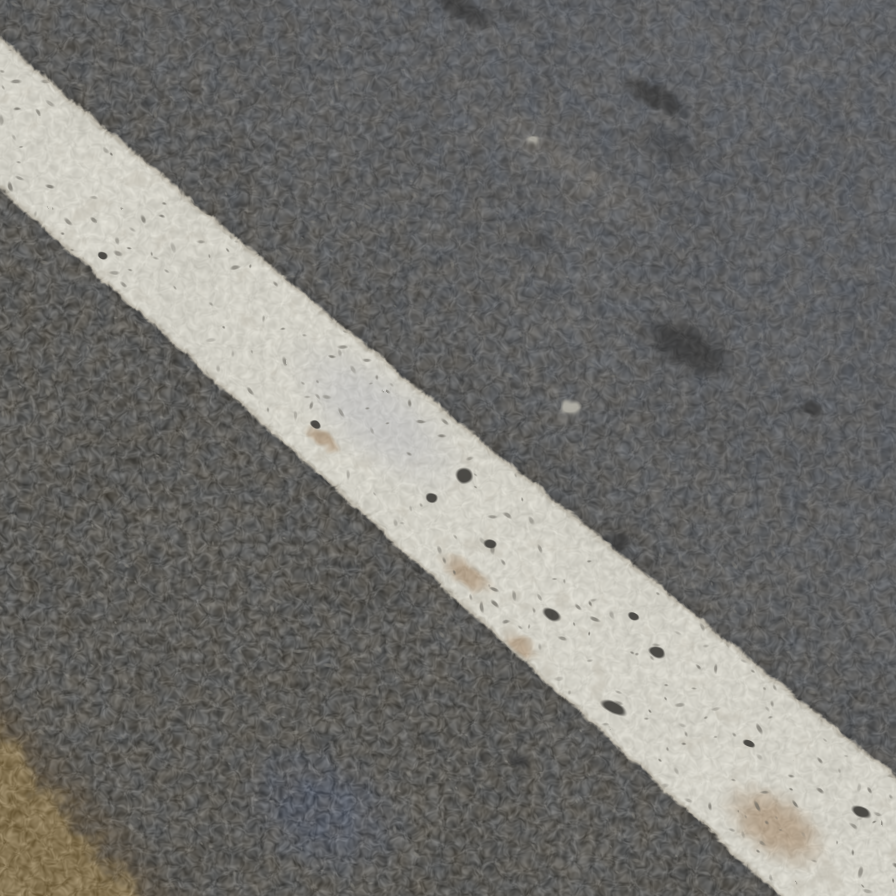
This texture is drawn by a Shadertoy shader. Its source:

```glsl
const vec3 ASPHALT_WARM = vec3(0.362, 0.357, 0.342);
const vec3 ASPHALT_COOL = vec3(0.376, 0.382, 0.392);
const vec3 PAINT = vec3(0.825, 0.818, 0.780);
const vec3 PAINT_WORN = vec3(0.71, 0.69, 0.64);
const vec3 HOLE = vec3(0.25, 0.245, 0.23);
const vec3 OIL = vec3(0.235, 0.235, 0.235);
const vec3 OCHRE = vec3(0.535, 0.465, 0.325);
const vec3 RUST = vec3(0.64, 0.54, 0.43);
const vec3 DUST = vec3(0.73, 0.72, 0.68);
const float GRAIN_SCALE = 125.0;
const float GRAIN_CONTRAST = 0.15;
const float SPOT_ANGLE = -0.45;

// Spots: centre, then half-axes along and across SPOT_ANGLE
const vec4 OIL_SPOTS[9] = vec4[9](
    vec4(0.768, 0.612, 0.046, 0.021), vec4(0.732, 0.892, 0.034, 0.012),
    vec4(0.749, 0.837, 0.030, 0.017), vec4(0.517, 0.990, 0.033, 0.011),
    vec4(0.573, 0.984, 0.020, 0.008), vec4(0.905, 0.544, 0.010, 0.007),
    vec4(0.602, 0.729, 0.014, 0.009), vec4(0.579, 0.151, 0.010, 0.008),
    vec4(0.692, 0.395, 0.012, 0.008));
const vec4 PAINT_HOLES[11] = vec4[11](
    vec4(0.518, 0.469, 0.0085, 0.0080), vec4(0.482, 0.444, 0.0065, 0.0050),
    vec4(0.547, 0.393, 0.0065, 0.0045), vec4(0.616, 0.314, 0.0100, 0.0060),
    vec4(0.733, 0.272, 0.0085, 0.0055), vec4(0.685, 0.210, 0.0140, 0.0060),
    vec4(0.961, 0.094, 0.0110, 0.0055), vec4(0.352, 0.526, 0.0060, 0.0040),
    vec4(0.115, 0.715, 0.0055, 0.0040), vec4(0.707, 0.312, 0.0060, 0.0040),
    vec4(0.836, 0.170, 0.0070, 0.0035));
const vec4 RUST_SPOTS[4] = vec4[4](
    vec4(0.521, 0.359, 0.026, 0.011), vec4(0.579, 0.277, 0.017, 0.011),
    vec4(0.360, 0.510, 0.018, 0.007), vec4(0.866, 0.078, 0.048, 0.027));

vec2 hash2(vec2 p) {
    vec3 q = fract(p.xyx * vec3(0.1031, 0.1030, 0.0973));
    q += dot(q, q.yzx + 33.33);
    return fract((q.xx + q.yz) * q.zy);
}

float cornerDot(vec2 cell, vec2 offset) {
    float a = 6.2832 * hash2(cell).x;
    return dot(vec2(cos(a), sin(a)), offset);
}

float gradientNoise(vec2 p) {
    vec2 i = floor(p), f = fract(p), e = vec2(1, 0);
    vec2 w = f * f * f * (f * (f * 6.0 - 15.0) + 10.0);
    return mix(mix(cornerDot(i, f), cornerDot(i + e, f - e), w.x),
               mix(cornerDot(i + e.yx, f - e.yx), cornerDot(i + 1.0, f - 1.0), w.x), w.y);
}

float fbm(vec2 p) {
    float sum = 0.0, amp = 1.0;
    for (int i = 0; i < 4; i++) {
        sum += amp * gradientNoise(p);
        p = mat2(1.6, 1.2, -1.2, 1.6) * p + 7.3;
        amp *= 0.5;
    }
    return sum;
}

float ellipse(vec2 p, vec2 radii, float angle, float soft) {
    vec2 axis = vec2(cos(angle), sin(angle));
    vec2 q = vec2(dot(p, axis), dot(p, vec2(-axis.y, axis.x))) / radii;
    return 1.0 - smoothstep(1.0 - soft, 1.0 + soft, length(q));
}

// Random elongated chips, one candidate per cell
float flecks(vec2 p, float cells, float density, float px) {
    float mask = 0.0;
    vec2 g = p * cells, base = floor(g);
    for (int y = -1; y <= 1; y++)
    for (int x = -1; x <= 1; x++) {
        vec2 cell = base + vec2(x, y);
        vec2 r = hash2(cell + 19.7), s = hash2(cell + 71.3);
        vec2 radii = mix(vec2(0.10, 0.06), vec2(0.30, 0.13), s.x * s.x);
        float soft = clamp(px * cells / radii.y, 0.3, 0.9);
        float chip = ellipse(g - cell - r, radii, -0.7 + 1.8 * (s.y - 0.5), soft);
        mask = max(mask, chip * step(hash2(cell + 43.1).x, density) * (0.4 + 0.6 * r.y));
    }
    return mask;
}

void mainImage(out vec4 fragColor, in vec2 fragCoord) {
    float px = 1.0 / iResolution.y;
    vec2 p = fragCoord * px;
    float broad = fbm(p * 7.0), medium = fbm(p * 32.0);
    vec2 warp = vec2(gradientNoise(p * 75.0), gradientNoise(p * 75.0 + 31.0));
    vec2 rough = p + 0.006 * warp;
    float grain = gradientNoise(rough * GRAIN_SCALE) + 0.65 * gradientNoise(rough * GRAIN_SCALE * 2.0 + 9.0);

    // Asphalt, cooler and smoother toward the upper right
    float far = smoothstep(0.5, 1.75, p.x + p.y);
    vec3 col = mix(ASPHALT_WARM, ASPHALT_COOL, far);
    col += 0.018 * broad + 0.025 * medium + GRAIN_CONTRAST * mix(1.05, 0.65, far) * grain;
    col += vec3(0.020, 0.004, -0.020) * gradientNoise(p * 48.0 + 13.0);
    col = mix(col, vec3(0.57, 0.56, 0.53), flecks(p, 65.0, 0.22, px) * mix(0.55, 0.3, far));

    // Stains on the asphalt
    for (int i = 0; i < OIL_SPOTS.length(); i++) {
        vec4 s = OIL_SPOTS[i];
        float strength = (i == 2 || i == 4 || i == 6) ? 0.4 : 0.8;
        col = mix(col, OIL + 0.04 * grain, strength * ellipse(rough - s.xy, s.zw, SPOT_ANGLE, 0.5));
    }
    col += vec3(-0.015, 0.005, 0.05) * ellipse(rough - vec2(0.36, 0.095), vec2(0.07, 0.05), SPOT_ANGLE, 0.7);
    col += vec3(0.045, 0.035, 0.02) * ellipse(rough - vec2(0.64, 0.81), vec2(0.10, 0.018), -0.6, 0.8);
    col = mix(col, DUST, 0.85 * ellipse(rough - vec2(0.637, 0.544), vec2(0.010, 0.008), 0.0, 0.4));
    col = mix(col, DUST, 0.75 * ellipse(rough - vec2(0.595, 0.844), vec2(0.007, 0.005), 0.0, 0.5));

    // Ochre corner with a brown rim
    float corner = 0.205 - p.y - 1.2 * p.x + 0.035 * medium;
    col = mix(col, vec3(0.37, 0.33, 0.27) + 0.12 * grain, 0.75 * smoothstep(-0.06, 0.015, corner));
    col = mix(col, OCHRE + 0.15 * grain + 0.07 * medium, 0.85 * smoothstep(-0.005, 0.05, corner));

    // Tapering painted stripe
    float upper = 0.958 - 0.85 * p.x + 0.026 * p.x * p.x;
    float lower = 0.789 - 0.89 * p.x - 0.02 * p.x * p.x;
    float inside = 0.76 * min(upper - p.y, p.y - lower) + 0.004 * medium + 0.0015 * grain;
    vec3 paint = PAINT + 0.025 * broad + 0.03 * medium + 0.07 * grain;
    paint = mix(paint, PAINT_WORN, 0.45 * smoothstep(0.15, 0.75, medium + 0.4 * broad));
    paint = mix(paint, vec3(0.75, 0.75, 0.75) + 0.05 * grain,
                0.7 * ellipse(rough - vec2(0.42, 0.535), vec2(0.085, 0.035), -0.7, 0.7));
    for (int i = 0; i < RUST_SPOTS.length(); i++) {
        vec4 s = RUST_SPOTS[i];
        paint = mix(paint, RUST + 0.07 * grain, 0.65 * ellipse(rough - s.xy, s.zw, SPOT_ANGLE - 0.15, 0.6));
    }
    float wear = 0.25 + 0.25 * clamp(broad + 0.3, 0.0, 1.0);
    paint = mix(paint, vec3(0.42, 0.41, 0.38), 0.75 * flecks(p + 0.002 * warp, 58.0, wear, px));
    for (int i = 0; i < PAINT_HOLES.length(); i++) {
        vec4 s = PAINT_HOLES[i];
        paint = mix(paint, HOLE, 0.92 * ellipse(p + 0.0015 * warp - s.xy, s.zw, SPOT_ANGLE, 0.25));
    }
    paint = mix(PAINT_WORN + 0.06 * grain, paint, smoothstep(0.0, 0.007, inside));
    col *= 1.0 - 0.12 * smoothstep(-0.012, 0.0, inside);
    col = mix(col, paint, smoothstep(-0.001 - px, 0.001 + px, inside));

    fragColor = vec4(clamp(col, 0.0, 1.0), 1.0);
}
```
